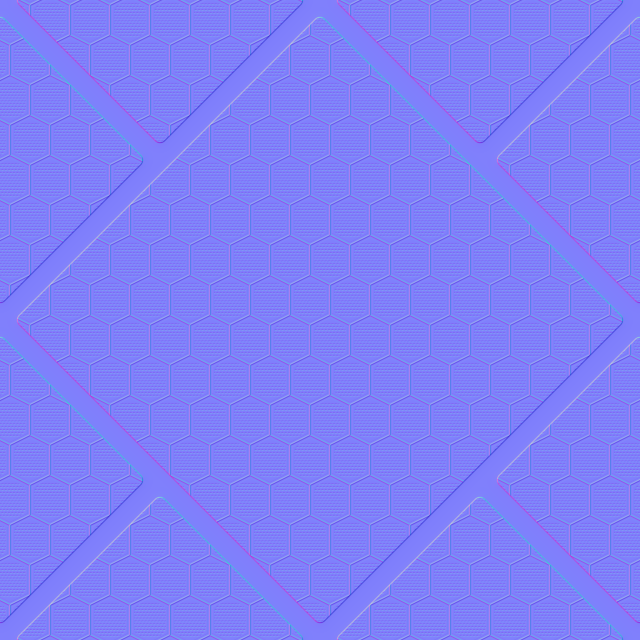
Give the GLSL for this texture map, as a three.js fragment shader.

```glsl
// Tiling normal map: recessed diamond panels between raised bands, filled with dotted hexagonal pads.
varying vec2 vUv;

const float HEX_REPEATS = 16.0;          // hexagons across and rows up
const vec2 DOTS_PER_HEX = vec2(12.0, 14.0);

// Panel layout, in canvas units
const float BAND_HALF = 0.0161;
const float CORNER_RADIUS = 0.0105;
const float EDGE_WIDTH = 0.0010;
const float EDGE_TILT = 0.27;
const float BAND_TILT = 0.015;

// Hexagon details, in hexagon widths
const float GROOVE_OFFSET = 0.016;
const float GROOVE_WIDTH = 0.014;
const float GROOVE_TILT = 0.17;
const float LIP_OFFSET = 0.062;
const float LIP_WIDTH = 0.014;
const float LIP_TILT = 0.035;
const vec2 PAD_HALF = vec2(0.40, 0.42);
const float PAD_RADIUS = 0.24;
const float RIM_WIDTH = 0.014;
const float RIM_TILT = 0.025;

// Dots, in dot spacings
const vec2 DOT_SIZE = vec2(0.36, 0.25);
const vec2 DOT_TILT = vec2(0.03, 0.10);

// Encoded colours
const vec3 FLAT_COLOR = vec3(0.5, 0.5, 0.99);
const float BLUE_LOSS = 0.4;             // blue lost per unit of tilt

float bell(float x, float width) {
  return exp(-x * x / (width * width));
}

// Rounded box: outward normal in xy, signed distance in z
vec3 roundedBox(vec2 p, vec2 halfSize, float radius) {
  vec2 e = abs(p) - halfSize + radius;
  vec2 corner = max(e, 0.0);
  vec2 axis = e.x > e.y ? vec2(1.0, 0.0) : vec2(0.0, 1.0);
  vec2 n = min(e.x, e.y) > 0.0 ? normalize(e) : axis;
  float d = length(corner) + min(max(e.x, e.y), 0.0) - radius;
  return vec3(n * sign(p), d);
}

// One large diamond in the middle, quarter-area diamonds around it
vec3 diamondPanel(vec2 uv) {
  vec2 p = uv - 0.5;
  vec2 w = vec2(p.x + p.y, p.x - p.y);
  bool large = max(abs(w.x), abs(w.y)) < 0.5;
  vec2 local = large ? w : mod(w, 0.5) - 0.25;
  float halfSide = (large ? 0.5 : 0.25) * sqrt(0.5) - BAND_HALF;
  vec3 box = roundedBox(local * sqrt(0.5), vec2(halfSide), CORNER_RADIUS);
  return vec3(vec2(box.x + box.y, box.x - box.y) * sqrt(0.5), box.z);
}

// Offset from the nearest cell centre in the given staggered row
vec2 rowOffset(vec2 g, float row) {
  float centre = mod(row, 2.0) < 0.5 ? 0.75 : 0.25;
  return vec2(fract(g.x - centre + 0.5) - 0.5, g.y - row - 0.5);
}

// Offset from the nearest centre of a staggered lattice
vec2 nearestCell(vec2 g) {
  float row = floor(g.y);
  vec2 a = rowOffset(g, row);
  vec2 b = rowOffset(g, row + (fract(g.y) < 0.5 ? -1.0 : 1.0));
  return dot(a, a) < dot(b, b) ? a : b;
}

// Outward normal in xy, distance to the hexagon border in z
vec3 hexBorder(vec2 c) {
  vec2 slant = normalize(vec2(0.5, 1.0));
  float side = 0.5 - abs(c.x);
  float roof = 0.5 * sqrt(1.25) - dot(abs(c), slant);
  vec2 n = side < roof ? vec2(1.0, 0.0) : slant;
  return vec3(n * sign(c), min(side, roof));
}

// Slope of small separate domes, strongest on their upper and lower flanks
vec2 dotTilt(vec2 g) {
  vec2 q = nearestCell(g * DOTS_PER_HEX) / DOT_SIZE;
  return DOT_TILT * q * exp(0.5 - dot(q, q)) * sqrt(2.0);
}

vec2 hexTilt(vec2 g) {
  vec2 c = nearestCell(g);
  vec3 border = hexBorder(c);
  float slope = GROOVE_TILT * bell(border.z - GROOVE_OFFSET, GROOVE_WIDTH)
              - LIP_TILT * bell(border.z - LIP_OFFSET, LIP_WIDTH);
  vec3 pad = roundedBox(c, PAD_HALF, PAD_RADIUS);
  float inPad = 1.0 - smoothstep(-RIM_WIDTH, RIM_WIDTH, pad.z);
  return border.xy * slope
       + pad.xy * RIM_TILT * bell(pad.z, RIM_WIDTH)
       + dotTilt(g) * inPad;
}

void main() {
  vec3 panel = diamondPanel(vUv);
  float inside = 1.0 - smoothstep(-EDGE_WIDTH, EDGE_WIDTH, panel.z);

  // Hexagons fill the panels; bands are gently rounded with a steep edge
  float bandSlope = BAND_TILT * (1.0 - smoothstep(0.0, BAND_HALF, panel.z)) * (1.0 - inside);
  float edgeSlope = EDGE_TILT * bell(panel.z, EDGE_WIDTH);
  vec2 tilt = hexTilt(vUv * HEX_REPEATS) * inside - panel.xy * (bandSlope + edgeSlope);

  // Green points down
  vec3 color = FLAT_COLOR + vec3(tilt.x, -tilt.y, -BLUE_LOSS * length(tilt));
  gl_FragColor = vec4(color, 1.0);
}
```
